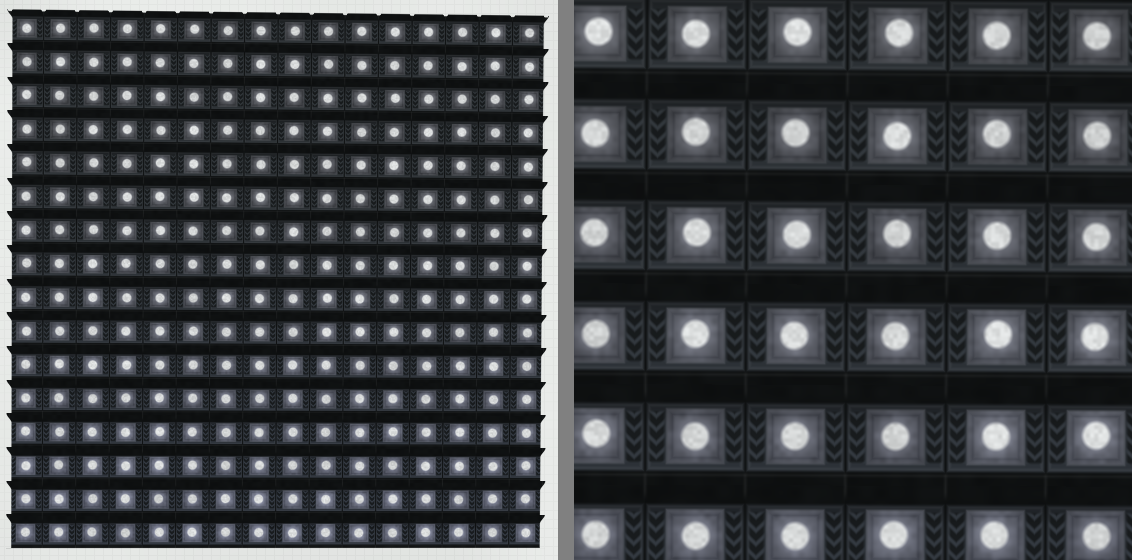
Left: the whole. Right: its middle third, enlarged.
Reproduce this pattern procedurally as a Shadertoy shader.

```glsl
// Square panel of 16 by 16 round lamps in ribbed black trays under louvres, on pale paper.
#define COUNT 16.0
#define LAMP_RADIUS 0.135
#define FLOOR_HALF vec2(0.285, 0.27)
#define RIB_COUNT 4.0
#define WEAR 0.14
#define PAPER vec3(0.91, 0.92, 0.91)
#define BLACK vec3(0.055, 0.063, 0.065)
#define RECESS vec3(0.155, 0.172, 0.185)
#define FLOOR_GREY vec3(0.29, 0.30, 0.32)
#define GLOW vec3(0.27, 0.27, 0.285)
#define LAMP vec3(0.89, 0.90, 0.90)

float hash(vec2 p) {
    vec3 q = fract(vec3(p.xyx) * 0.1031);
    q += dot(q, q.yzx + 33.33);
    return fract((q.x + q.y) * q.z);
}

float noise(vec2 p) {
    vec2 i = floor(p), f = fract(p);
    f = f * f * (3.0 - 2.0 * f);
    return mix(mix(hash(i), hash(i + vec2(1, 0)), f.x),
               mix(hash(i + vec2(0, 1)), hash(i + vec2(1, 1)), f.x), f.y);
}

float boxDist(vec2 p, vec2 halfSize) {
    vec2 d = abs(p) - halfSize;
    return length(max(d, 0.0)) + min(max(d.x, d.y), 0.0);
}

float fill(float d, float soft) { return 1.0 - smoothstep(-soft, soft, d); }

float line(float d, float width, float soft) { return fill(abs(d) - width, soft); }

// Canvas position (y down) to lamp coordinates, with the slight tilt of the panel.
vec2 panelCoords(vec2 p) {
    float x = (p.x - mix(0.0483, 0.0457, p.y)) / mix(0.9007, 0.8956, p.y);
    float top = mix(0.0495, 0.0599, x);
    return vec2(x, (p.y - top) / (0.951 - top)) * (COUNT - 1.0);
}

// Outline with a pointed louvre tip on both sides of every row.
float panelMask(vec2 g, float aa) {
    float last = COUNT - 1.0;
    float tip = 1.0 - smoothstep(0.0, 0.28, fract(g.y + 0.54));
    float side = max(-0.43 - 0.15 * tip - g.x, g.x - last - 0.43 - 0.15 * tip);
    float seam = abs(fract(g.x) - 0.5);
    float notch = 0.05 * fill(seam - 0.06, aa);
    float ends = max(-0.54 + notch - g.y, g.y - last - 0.46);
    return fill(max(side, ends), aa);
}

vec3 paper(vec2 p) {
    vec2 sheet = abs(fract(p * 62.0) - 0.5);
    float rule = max(line(sheet.x, 0.04, 0.04), line(sheet.y, 0.04, 0.04));
    float shade = 0.97 + 0.04 * noise(p * 5.0) - 0.03 * rule;
    return PAPER * shade;
}

vec3 lampCell(vec2 q, vec2 id, float down, float aa) {
    float age = hash(id + 7.0) - 0.5;
    vec2 jitter = (vec2(hash(id + 19.0), hash(id + 43.0)) - 0.5) * 0.035;
    vec3 tint = mix(vec3(1.0), vec3(1.06, 1.07, 1.16), down);

    // Black louvre with a dim lip and a seam between neighbours.
    vec3 col = BLACK * (0.85 + 0.3 * noise(q * 7.0 + id * 13.0));
    col += 0.05 * line(q.y - 0.40, 0.012, aa);
    col += 0.06 * line(abs(q.x) - 0.5, 0.012, aa) * smoothstep(0.33, 0.45, abs(q.y));

    // Recess, shaded by the louvre above it.
    float ceiling = mix(-0.34, -0.28, down);
    vec2 middle = vec2(0.0, 0.5 * (ceiling + 0.36));
    float recess = boxDist(q - middle, vec2(0.485, 0.36 - middle.y));
    float lit = mix(0.72, 1.08, smoothstep(ceiling, -0.05, q.y));
    col = mix(col, RECESS * lit * tint, fill(recess, aa));
    col += 0.05 * line(recess + 0.025, 0.01, aa);

    // Slanted ribs on the side walls.
    float ribPhase = (q.y + 0.25) / 0.54 * RIB_COUNT + 0.7 * abs(abs(q.x) - 0.39) / 0.1;
    float ribSoft = aa * RIB_COUNT / 0.54;
    float rib = line(fract(ribPhase) - 0.5, 0.19, ribSoft);
    float wall = fill(boxDist(vec2(abs(q.x) - 0.385, q.y - 0.02), vec2(0.075, 0.25)), aa);
    col = mix(col, mix(BLACK * 1.2, RECESS * tint * 1.3, rib), wall * 0.75);

    // Bright square floor with a halo around the lamp.
    vec2 r = q - jitter;
    float tray = boxDist(q - vec2(0.0, 0.015), FLOOR_HALF);
    float halo = exp(-dot(r, r) * 24.0);
    vec3 ground = (FLOOR_GREY * (0.82 + 0.18 * down) + GLOW * halo) * tint;
    ground *= 1.0 + WEAR * age + 0.16 * (noise(q * 16.0 + id * 5.0) - 0.5);
    col = mix(col, ground, fill(tray, aa));
    col -= 0.06 * line(tray + 0.055, 0.01, aa);
    col += 0.06 * line(tray, 0.008, aa);

    // Lamp disc with faint internal mottling.
    float mottled = 1.0 - 0.12 * noise(r * 24.0 + id * 3.0) + 0.5 * WEAR * age;
    return mix(col, LAMP * mottled, fill(length(r) - LAMP_RADIUS, aa * 1.2));
}

void mainImage(out vec4 fragColor, in vec2 fragCoord) {
    vec2 p = fragCoord / iResolution.xy;
    p.y = 1.0 - p.y;
    vec2 g = panelCoords(p);
    vec2 id = clamp(floor(g + 0.5), 0.0, COUNT - 1.0);
    float aa = max(0.022, 0.8 * COUNT / min(iResolution.x, iResolution.y));
    vec3 panel = lampCell(g - id, id, smoothstep(0.25, 1.0, p.y), aa);
    vec3 col = mix(paper(p), panel, panelMask(g, aa));
    fragColor = vec4(clamp(col, 0.0, 1.0), 1.0);
}
```
